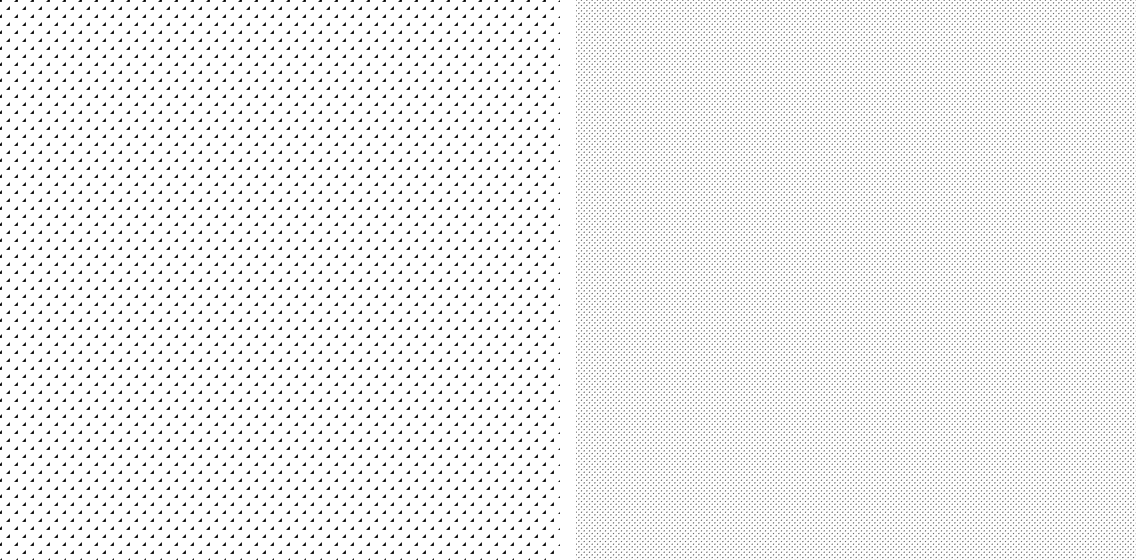
Left: one tile. Right: repeated 3 by 3.
Reproduce this pattern procedurally as a Shadertoy shader.

```glsl
// Small black right triangles on white, in a staggered grid of 35 by 35 repeats.

// Coverage of a right triangle centred on p = 0, right angle at the lower right.
float triangle(vec2 p, float halfSize, float pixel) {
    vec3 edges = vec3(p.x - halfSize, -p.y - halfSize, (p.y - p.x) * 0.7071);
    vec3 inside = clamp(0.5 - edges / pixel, 0.0, 1.0);
    return inside.x * inside.y * inside.z;
}

void mainImage(out vec4 fragColor, in vec2 fragCoord) {
    vec2 p = 35.0 * fragCoord / iResolution.xy;
    float pixel = 35.0 / min(iResolution.x, iResolution.y);

    // Two interleaved lattices, the second shifted by half a cell
    float ink = 0.0;
    for (int i = 0; i < 2; i++) {
        vec2 cell = fract(p + 0.5 + 0.5 * float(i)) - 0.5;
        ink = max(ink, triangle(cell, 0.117, pixel));
    }

    fragColor = vec4(vec3(1.0 - ink), 1.0);
}
```
